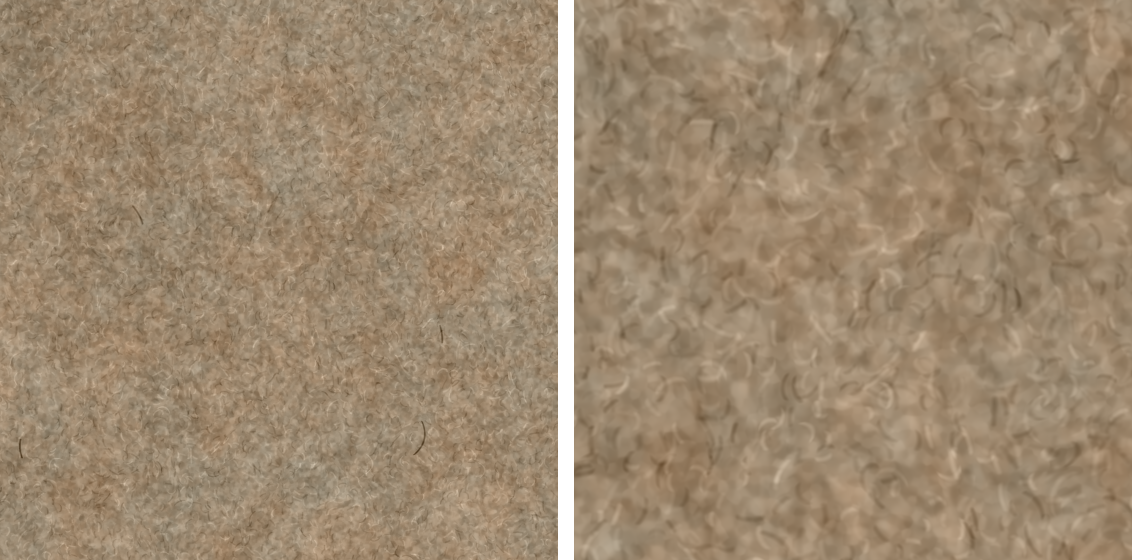
Left, the full canvas; right, a detail of the centre.
Write a WebGL 2 fragment shader that draws this texture.

```glsl
#version 300 es
precision highp float;

uniform vec2 u_resolution;
out vec4 outColor;

// Colours
const vec3 WOOL = vec3(0.616, 0.536, 0.437);
const vec3 WARM_SHIFT = vec3(0.030, -0.006, -0.026);
const vec3 LIGHT_RATIO = vec3(1.0, 1.01, 1.02);

// Cells per canvas height
const float CLOUD_FREQ = 8.0;
const float PATCH_FREQ = 19.0;
const float MOTTLE_FREQ = 50.0;
const float GRAIN_FREQ = 118.0;
const float FINE_FREQ = 205.0;
const float FIBRE_FREQ = 44.0;
const float CURL_FREQ = 24.0;
const float HAIR_FREQ = 13.0;

// Brightness strengths
const float CLOUD_AMP = 0.035;
const float PATCH_AMP = 0.045;
const float MOTTLE_AMP = 0.065;
const float GRAIN_AMP = 0.125;
const float FINE_AMP = 0.080;
const float FIBRE_AMP = 0.080;
const float CURL_AMP = 0.085;
const float HAIR_AMP = 0.270;
const float CORNER_SHADE = 0.045;

// Fibre shape
const float FIBRE_WIDTH = 0.0027;
const float HAIR_WIDTH = 0.0030;
const int FIBRE_LAYERS = 3;
const float CELL_SHARPNESS = 5.0;
const float PI = 3.14159;

vec3 hash3(vec2 cell, int seed) {
    uvec3 v = uvec3(ivec3(ivec2(cell), seed)) * 1664525u + 1013904223u;
    v.x += v.y * v.z; v.y += v.z * v.x; v.z += v.x * v.y;
    v ^= v >> 16u;
    v.x += v.y * v.z; v.y += v.z * v.x; v.z += v.x * v.y;
    return vec3(v >> 8u) / 16777216.0;
}

// Smooth cellular noise, centred on zero
float cellNoise(vec2 p, int seed) {
    vec2 base = floor(p);
    float total = 0.0, weightSum = 0.0;
    for (int y = -1; y <= 1; y++) {
        for (int x = -1; x <= 1; x++) {
            vec2 cell = base + vec2(x, y);
            vec3 rnd = hash3(cell, seed);
            vec2 offset = cell + rnd.xy - p;
            float weight = exp(-CELL_SHARPNESS * dot(offset, offset));
            total += weight * (rnd.z - 0.5);
            weightSum += weight;
        }
    }
    return total / weightSum;
}

// Signed sum of short bent fibres, one at most per cell
float fibres(vec2 p, float freq, float width, float keep, float bend, int seed) {
    vec2 q = p * freq;
    vec2 base = floor(q);
    float fade = max(width, 1.2 / u_resolution.y) * freq;
    float total = 0.0;
    for (int y = -1; y <= 1; y++) {
        for (int x = -1; x <= 1; x++) {
            vec2 cell = base + vec2(x, y);
            vec3 place = hash3(cell, seed);
            vec3 shape = hash3(cell, seed + 50);
            // Angles lean slightly towards the vertical
            float angle = PI * place.z + 0.25 * sin(2.0 * PI * place.z);
            vec2 axis = vec2(cos(angle), sin(angle));
            vec2 d = q - cell - place.xy;
            vec2 local = vec2(dot(d, axis), dot(d, vec2(-axis.y, axis.x)));
            local.y += bend * (shape.y - 0.5) * local.x * local.x;
            float halfLength = mix(0.14, 0.42, shape.x);
            float dist = length(vec2(max(abs(local.x) - halfLength, 0.0), local.y));
            float mask = 1.0 - smoothstep(0.0, fade, dist);
            float tone = 2.0 * shape.z - 1.0;
            total += mask * tone * step(hash3(cell, seed + 90).x, keep);
        }
    }
    return total;
}

void main() {
    vec2 p = gl_FragCoord.xy / u_resolution.y;
    vec2 warped = p + 0.004 * sin(p.yx * vec2(37.0, 43.0) + 2.0 * sin(p * 21.0));

    // Broad patches and fine grain
    float cloud = cellNoise(warped * CLOUD_FREQ, 1);
    float blotch = cellNoise(warped * PATCH_FREQ, 2);
    float mottle = cellNoise(warped * MOTTLE_FREQ, 3);
    float grain = cellNoise(warped * GRAIN_FREQ, 4);
    float fine = cellNoise(p * FINE_FREQ, 5);
    float light = CLOUD_AMP * cloud + PATCH_AMP * blotch + MOTTLE_AMP * mottle
                + GRAIN_AMP * grain + FINE_AMP * fine;

    // Matted fibres, pale curls and rare dark hairs
    for (int i = 0; i < FIBRE_LAYERS; i++) {
        float freq = FIBRE_FREQ * (1.0 + 0.27 * float(i));
        light += FIBRE_AMP * fibres(warped, freq, FIBRE_WIDTH, 1.0, 2.5, 10 + i);
    }
    light += CURL_AMP * abs(fibres(p, CURL_FREQ, FIBRE_WIDTH, 0.25, 5.0, 20));
    light -= HAIR_AMP * abs(fibres(p, HAIR_FREQ, HAIR_WIDTH, 0.05, 2.0, 30));

    // Soft shade in the upper left
    vec2 corner = p - vec2(0.0, 1.0);
    light -= CORNER_SHADE * exp(-9.0 * dot(corner, corner));

    // Warm and grey-olive drift of the wool
    float warmth = 0.9 * cellNoise(warped * CLOUD_FREQ * 1.3, 6) - 0.5 * blotch
                 + 0.7 * cellNoise(warped * MOTTLE_FREQ * 0.7, 7)
                 + 0.5 * cellNoise(p * GRAIN_FREQ * 0.8, 8);
    vec3 color = WOOL + light * LIGHT_RATIO + WARM_SHIFT * warmth;
    outColor = vec4(clamp(color, 0.0, 1.0), 1.0);
}
```
